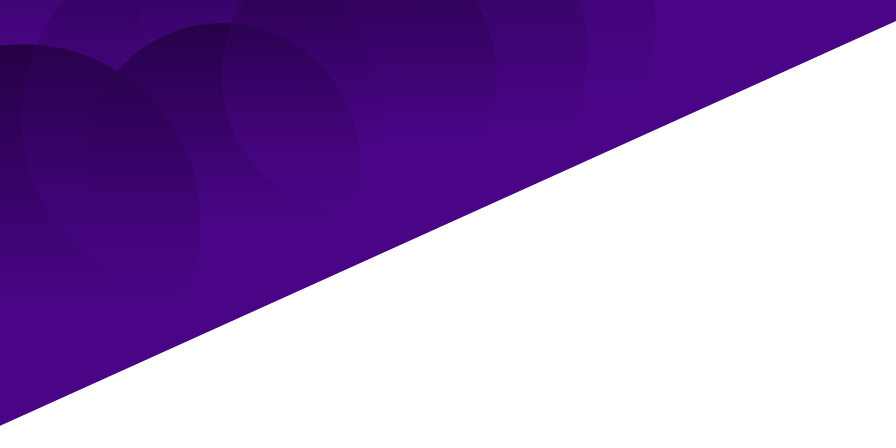
Give the GLSL for this background, as a WebGL 1 fragment shader.

```glsl
precision highp float;
// Overlapping violet discs above a white diagonal wedge.
// Each disc is a translucent layer, dark at its top and fading down
// to the base violet; a half-plane then cuts the white area.
uniform vec2 u_resolution;

const vec3 VIOLET = vec3(0.290, 0.020, 0.530);
const vec3 DARK = vec3(0.115, 0.002, 0.225);
const vec3 WHITE = vec3(1.0);
const float LARGE = 0.400;
const float SMALL = 0.307;

// Antialiased coverage of the inside (negative) of a distance
float coverage(float dist, float pixel) {
  return 1.0 - smoothstep(-0.6 * pixel, 0.6 * pixel, dist);
}

// Signed distance to the line through a and b, negative to its right
float lineDistance(vec2 p, vec2 a, vec2 b) {
  vec2 along = normalize(b - a);
  return dot(p - a, vec2(-along.y, along.x));
}

// Blend one vertically shaded disc over the colour below it
vec3 addDisc(vec3 below, vec2 p, vec2 center, float radius, float opacity, float pixel) {
  float depth = (center.y + radius - p.y) / (2.0 * radius);
  vec3 shade = mix(DARK, VIOLET, clamp(depth * 1.33, 0.0, 1.0));
  float mask = coverage(length(p - center) - radius, pixel);
  return mix(below, shade, mask * opacity);
}

void main() {
  // Canvas units: two wide, one high
  vec2 p = gl_FragCoord.xy / u_resolution * vec2(2.0, 1.0);
  float pixel = 1.0 / u_resolution.y;
  vec3 color = VIOLET;

  // Faint discs behind, along the top
  color = addDisc(color, p, vec2(0.005, 0.961), SMALL, 0.50, pixel);
  color = addDisc(color, p, vec2(1.063, 0.961), LARGE, 0.45, pixel);
  color = addDisc(color, p, vec2(0.911, 0.883), LARGE, 0.50, pixel);
  color = addDisc(color, p, vec2(0.607, 0.974), SMALL, 0.40, pixel);

  // Strong discs with the darkest tops
  color = addDisc(color, p, vec2(0.495, 0.641), SMALL, 0.88, pixel);
  color = addDisc(color, p, vec2(0.052, 0.505), LARGE - 0.004, 0.85, pixel);

  // Veils in front
  color = addDisc(color, p, vec2(0.448, 0.740), LARGE, 0.35, pixel);
  color = addDisc(color, p, vec2(0.802, 0.831), SMALL, 0.55, pixel);

  // White wedge below the diagonal
  float edge = lineDistance(p, vec2(0.0, 0.0495), vec2(2.0, 0.953));
  color = mix(color, WHITE, coverage(edge, pixel));
  gl_FragColor = vec4(color, 1.0);
}
```
